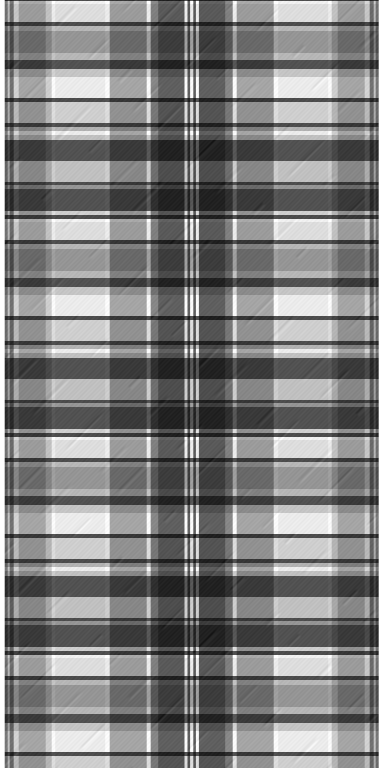
This pattern is drawn by a Shadertoy shader. Its source:

```glsl
// Grey tartan cloth: mirrored warp stripes crossed by a repeating weft, with twill and faint creases.

const vec2 CANVAS = vec2(384.0, 768.0);  // canvas size in threads
const float WARP_CENTRE = 191.7;
const float CLOTH_HALF_WIDTH = 187.0;
const float WEFT_PERIOD = 218.0;
const float WEFT_START = 87.0;

// Each stripe: (thread where it starts, shade)
const vec2 WARP[15] = vec2[15](
    vec2(1.6, 0.38), vec2(4.2, 1.0), vec2(7.2, 0.38), vec2(33.5, 0.54), vec2(41.0, 1.0),
    vec2(45.0, 0.66), vec2(82.0, 1.0), vec2(86.5, 0.94), vec2(136.5, 1.0), vec2(140.0, 0.82),
    vec2(146.0, 0.66), vec2(173.0, 0.84), vec2(178.0, 0.45), vec2(182.0, 0.78), vec2(184.0, 0.48));

const vec2 WEFT[22] = vec2[22](
    vec2(11.0, 0.32), vec2(15.0, 0.86), vec2(36.0, 0.32), vec2(40.0, 0.74), vec2(44.0, 0.98),
    vec2(48.0, 0.80), vec2(53.0, 0.34), vec2(74.0, 0.80), vec2(95.0, 0.32), vec2(98.0, 0.62),
    vec2(102.0, 0.34), vec2(124.0, 0.86), vec2(128.0, 0.32), vec2(132.0, 1.0), vec2(135.0, 0.92),
    vec2(153.0, 0.32), vec2(157.0, 0.76), vec2(162.0, 0.62), vec2(184.0, 0.76), vec2(191.0, 0.34),
    vec2(200.0, 0.82), vec2(208.0, 0.98));

float hash(vec2 cell) {
    return fract(sin(dot(cell, vec2(127.1, 311.7))) * 4375.85);
}

// Antialiased step: 0 before the edge, 1 after it
float pastEdge(float x, float edge, float pixel) {
    return clamp((x - edge) / pixel + 0.5, 0.0, 1.0);
}

float warpShade(float x, float pixel) {
    float shade = 1.0;
    for (int i = 0; i < WARP.length(); i++)
        shade = mix(shade, WARP[i].y, pastEdge(x, WARP[i].x, pixel));
    return shade;
}

float weftShade(float y, float pixel) {
    float shade = 0.98;
    for (int i = 0; i < WEFT.length(); i++)
        shade = mix(shade, WEFT[i].y, pastEdge(y, WEFT[i].x, pixel));
    return shade;
}

// One short embossed crease per diagonal cell: a dark line with a light rim
float creases(vec2 diagonal, vec2 cellSize) {
    vec2 cell = floor(diagonal / cellSize);
    vec2 local = diagonal - cell * cellSize;
    float across = local.x - cellSize.x * mix(0.25, 0.75, hash(cell));
    float along = abs(local.y / cellSize.y - 0.5);
    float reach = mix(0.1, 0.45, hash(cell + 17.0));
    float fade = 1.0 - smoothstep(reach * 0.6, reach, along);
    float dark = exp(-across * across / 2.0);
    float rim = exp(-(across - 2.2) * (across - 2.2) / 2.0);
    return fade * (rim - dark);
}

void mainImage(out vec4 fragColor, in vec2 fragCoord) {
    vec2 thread = fragCoord / iResolution.xy * CANVAS;
    thread.y = CANVAS.y - thread.y;
    vec2 pixel = CANVAS / iResolution.xy;

    // Stripes
    float fromCentre = abs(thread.x - WARP_CENTRE);
    float weftPos = mod(thread.y - WEFT_START, WEFT_PERIOD);
    float tone = warpShade(fromCentre, pixel.x) * weftShade(weftPos, pixel.y);

    // Twill and creases
    vec2 diagonal = vec2(thread.x + thread.y, thread.x - thread.y) * 0.7071;
    tone += 0.012 * sin(diagonal.x * 2.1) + 0.006 * sin(diagonal.x * 0.83 + diagonal.y * 0.05);
    tone += 0.045 * creases(diagonal, vec2(38.0, 70.0));

    // Plain white margins
    tone = mix(tone, 1.0, pastEdge(fromCentre, CLOTH_HALF_WIDTH, pixel.x));
    fragColor = vec4(vec3(clamp(tone, 0.0, 1.0)), 1.0);
}
```
